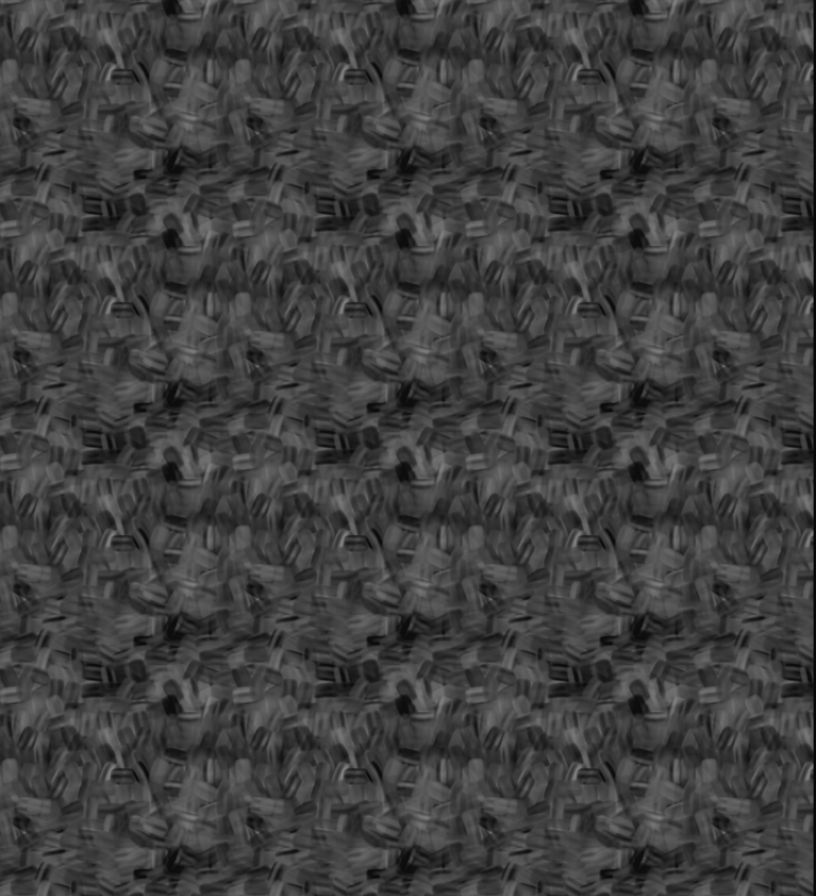
Reproduce this texture procedurally as a WebGL 1 fragment shader.

```glsl
precision highp float;
// Charcoal brushwork: a square tile of overlapping, bristle-streaked dabs,
// repeated 3.5 times across and cropped at the lower edge. Dabs lie on four
// wrapping jittered grids; broad blots add the recurring darks and lights.

uniform vec2 u_resolution;

const float TILES_ACROSS = 3.5;
const float BASE_GREY = 0.262;
const float TONE_RANGE = 0.30;       // spread of grey between dabs
const float DAB_OPACITY = 0.62;
const vec2 DAB_SIZE = vec2(0.82, 0.55); // half length and width, in cells
const float COARSEST_GRID = 5.0;     // cells per tile in the first layer
const float GRID_STEP = 3.0;         // cells added by each finer layer
const vec2 BRISTLE_FREQ = vec2(11.0, 58.0); // along and across a dab
const vec2 BRISTLE_DEPTH = vec2(0.08, 0.40); // weakest and strongest relief
const float BEND = 5.0;              // curvature of the bristle streaks
const float TURN = 1.1;              // random rotation, radians
const float EDGE_WIDTH = 0.003;      // dark strip at the right, of the width
const float EDGE_GREY = 0.03;
const float PI = 3.14159;

float hash(vec2 p) {
  return fract(sin(dot(p, vec2(127.1, 311.7))) * 43758.545);
}

float noise(vec2 p) {
  vec2 cell = floor(p), f = fract(p);
  f = f * f * (3.0 - 2.0 * f);
  float low = mix(hash(cell), hash(cell + vec2(1.0, 0.0)), f.x);
  float high = mix(hash(cell + vec2(0.0, 1.0)), hash(cell + 1.0), f.x);
  return mix(low, high, f.y);
}

// Soft elliptical blot that wraps around the tile.
float blot(vec2 p, vec2 center, vec2 radius) {
  vec2 d = (fract(p - center + 0.5) - 0.5) / radius;
  return exp(-dot(d, d));
}

// Broad light and dark areas of one tile.
float shading(vec2 p) {
  float dark = 0.13 * blot(p, vec2(0.49, 0.90), vec2(0.08, 0.10))
             + 0.10 * blot(p, vec2(0.73, 0.70), vec2(0.13, 0.06))
             + 0.10 * blot(p, vec2(0.58, 0.35), vec2(0.065, 0.07))
             + 0.11 * blot(p, vec2(0.78, 0.20), vec2(0.16, 0.05))
             + 0.09 * blot(p, vec2(0.22, 0.24), vec2(0.05, 0.09));
  float light = 0.13 * blot(p, vec2(0.45, 0.14), vec2(0.05, 0.06))
              + 0.10 * blot(p, vec2(0.81, 0.54), vec2(0.08, 0.07))
              + 0.10 * blot(p, vec2(0.55, 0.63), vec2(0.05, 0.06))
              + 0.06 * blot(p, vec2(0.15, 0.04), vec2(0.09, 0.13));
  return light - dark;
}

// Paints one layer of dabs over paint = (tone, bristle relief).
vec2 paintLayer(vec2 paint, vec2 p, float cells, float seed) {
  vec2 home = floor(p * cells);
  for (int j = -1; j <= 1; j++) {
    for (int i = -1; i <= 1; i++) {
      vec2 cell = home + vec2(float(i), float(j));
      vec2 id = floor(mod(cell + 0.5, cells)) + seed;
      vec2 jitter = vec2(hash(id + 3.1), hash(id + 7.7)) - 0.5;
      vec2 d = p * cells - cell - 0.5 - 0.5 * jitter;

      // Horizontal strokes gather in a band; others stand upright.
      float row = (id.y - seed + 0.5) / cells;
      float level = 0.5 + 0.35 * cos(2.0 * PI * (row - 0.74));
      float angle = step(level, hash(id + 11.3)) * 0.5 * PI
                  + (hash(id + 17.9) - 0.5) * TURN;
      float c = cos(angle), s = sin(angle);
      d = vec2(c * d.x + s * d.y, c * d.y - s * d.x);

      // Boxy mask with a soft rim.
      vec2 q = d / DAB_SIZE;
      q *= q;
      float cover = DAB_OPACITY * (1.0 - smoothstep(0.15, 1.0, dot(q, q)));

      // Curved streaks, deeper on some dabs than on others.
      vec2 stroke = d / cells;
      stroke.y += BEND * (hash(id + 23.5) - 0.5) * stroke.x * stroke.x;
      float streak = noise(stroke * BRISTLE_FREQ + id * 9.0) - 0.5;
      float strength = hash(id + 29.3);
      float depth = mix(BRISTLE_DEPTH.x, BRISTLE_DEPTH.y, strength * strength);
      float tone = BASE_GREY + (hash(id + 37.1) - 0.5) * TONE_RANGE;
      paint = mix(paint, vec2(tone, streak * depth * 1.5), cover);
    }
  }
  return paint;
}

void main() {
  // Tile coordinates, measured down from the top left.
  vec2 fromTop = vec2(gl_FragCoord.x, u_resolution.y - gl_FragCoord.y);
  vec2 p = fract(fromTop * TILES_ACROSS / u_resolution.x);

  vec2 paint = vec2(BASE_GREY, 0.0);
  for (int layer = 0; layer < 4; layer++) {
    float k = float(layer);
    paint = paintLayer(paint, p, COARSEST_GRID + GRID_STEP * k, 41.0 * k);
  }
  float grey = max(paint.x + paint.y + shading(p), 0.05);

  // Dark strip along the right edge.
  float x = gl_FragCoord.x / u_resolution.x;
  float soft = 0.7 / u_resolution.x;
  float strip = smoothstep(-soft, soft, x - 1.0 + EDGE_WIDTH);
  gl_FragColor = vec4(vec3(mix(grey, EDGE_GREY, strip)), 1.0);
}
```
